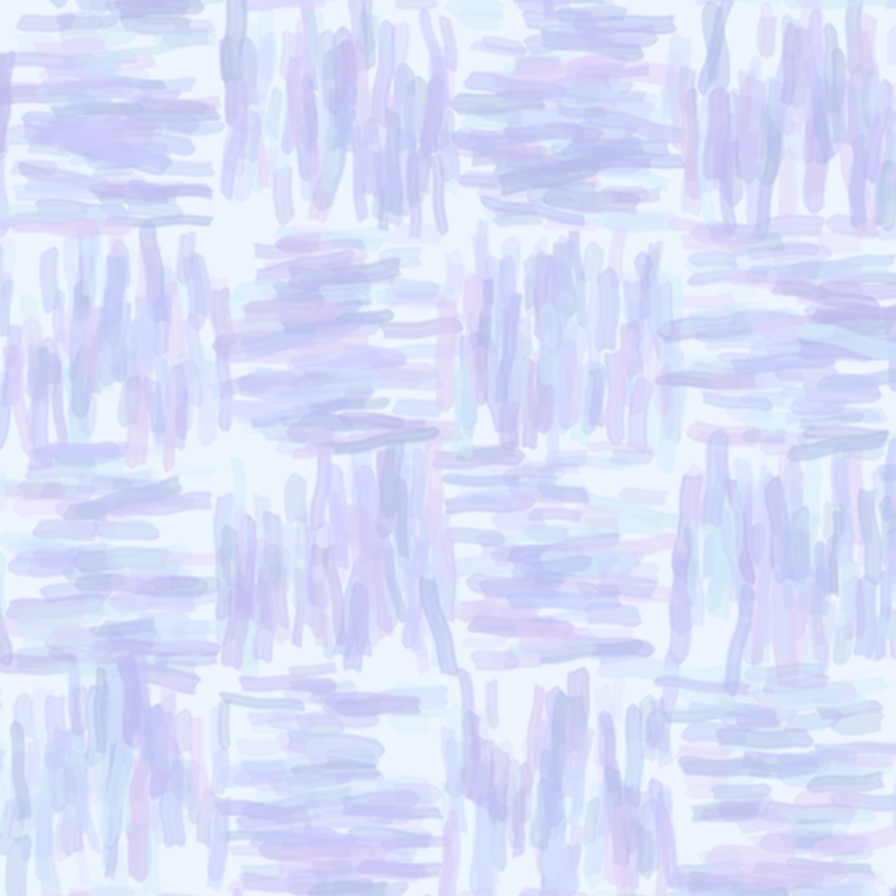
A Shadertoy shader for this pattern:

```glsl
// Pale basket weave of translucent brush strokes: a four by four checkerboard
// whose cells alternate between upright and level bundles. Each stroke is a
// hashed rounded box, layered in a fixed order over a near-white ground.

const vec3 GROUND = vec3(0.93, 0.96, 1.0);
const vec3 PAINTS[7] = vec3[7](
    vec3(0.76, 0.74, 0.94),   // lavender
    vec3(0.74, 0.77, 0.96),   // periwinkle
    vec3(0.82, 0.92, 0.98),   // aqua
    vec3(0.88, 0.82, 0.97),   // lilac
    vec3(0.82, 0.86, 1.00),   // sky
    vec3(0.71, 0.76, 0.91),   // slate
    vec3(0.79, 0.79, 0.98));  // violet

// Four random values in 0..1 from a cell, a stroke index and a salt.
vec4 hash4(ivec2 cell, int index, int salt) {
    uvec4 v = uvec4(ivec4(cell, index, salt)) * 1664525u + 1013904u;
    v += v.yzxy * v.wxyz;
    v ^= v >> 16u;
    v += v.yzxy * v.wxyz;
    return vec4(v >> 8u) / 16777216.0;
}

float roundedBox(vec2 p, vec2 halfSize, float radius) {
    vec2 q = abs(p) - halfSize + radius;
    return length(max(q, 0.0)) + min(max(q.x, q.y), 0.0) - radius;
}

// Lays one stroke of a cell over the colour; p is relative to the cell centre.
vec3 layStroke(vec3 color, vec2 p, ivec2 cell, int index, float soft) {
    bool upright = ((cell.x + cell.y) & 1) == 0;
    if (upright) p = p.yx;                       // x runs along the bundle

    vec4 place = hash4(cell, index, 1);
    vec2 spread = place.xy * 2.0 - 1.0;
    spread *= 0.75 + 0.25 * abs(spread);         // thins out at the seams
    p -= spread * vec2(0.38, 0.51);
    if (abs(p.x) > 0.32 || abs(p.y) > 0.17) return color;

    // Small tilt, with a few strays
    float tilt = (place.z - 0.5) * (place.w > 0.9 ? 0.55 : 0.24);
    p = mat2(cos(tilt), -sin(tilt), sin(tilt), cos(tilt)) * p;

    // Uneven outline
    vec4 look = hash4(cell, index, 2);
    p.y += 0.006 * sin(p.x * 22.0 + look.x * 40.0);
    p.x += 0.010 * sin(p.y * 75.0 + look.y * 40.0);

    vec2 halfSize = vec2(mix(0.09, 0.25, place.w * place.w),
                         mix(0.022, 0.050, look.z));
    float d = roundedBox(p, halfSize, halfSize.y * 0.75);
    float cover = 1.0 - smoothstep(-soft, soft, d);

    // Wash with faint bristle lines and a fuller rim
    float bristle = 0.93 + 0.07 * sin(p.y * 190.0 + look.w * 30.0);
    float rim = 0.88 + 0.12 * smoothstep(-0.025, -0.008, d);
    float alpha = mix(0.28, 0.68, look.w) * bristle * rim;
    vec3 paint = PAINTS[int(look.x * 6.99)] + (look.y - 0.5) * 0.04;
    return mix(color, paint, cover * alpha);
}

void mainImage(out vec4 fragColor, in vec2 fragCoord) {
    vec2 uv = fragCoord / iResolution.xy * 4.0;  // one unit per cell
    float soft = max(0.010, 3.0 / iResolution.y);
    ivec2 base = ivec2(floor(uv - 0.5));         // nearest two by two cells
    vec3 color = GROUND;

    for (int i = 0; i < 100; i++) {
        for (int k = 0; k < 4; k++) {
            ivec2 cell = base + ivec2(k & 1, k >> 1);
            color = layStroke(color, uv - vec2(cell) - 0.5, cell, i, soft);
        }
    }
    fragColor = vec4(min(color, 1.0), 1.0);
}
```
